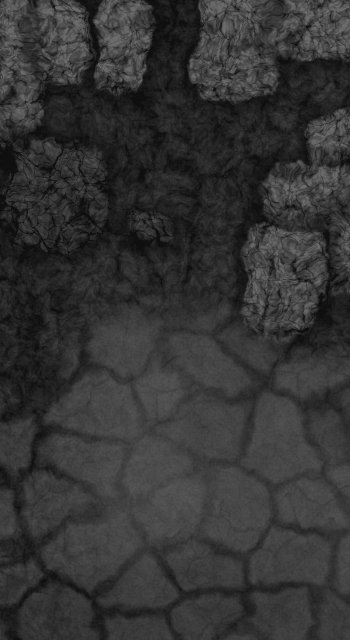
Write a Shadertoy shader that draws this texture.

```glsl
float hash(vec2 c) {
    return fract(sin(dot(c, vec2(127.1, 311.7))) * 43758.5);
}

// Cellular noise: nearest distance, second distance, cell id
vec3 cells(vec2 p) {
    vec2 base = floor(p), f = fract(p);
    vec3 near = vec3(8.0, 8.0, 0.0);
    for (int y = -1; y <= 1; y++)
    for (int x = -1; x <= 1; x++) {
        vec2 o = vec2(x, y), c = base + o;
        float id = hash(c);
        float d = length(o + vec2(id, hash(c + 57.0)) - f);
        if (d < near.x) near = vec3(d, near.x, id);
        else near.y = min(near.y, d);
    }
    return near;
}

// Layered sines, roughly -1 to 1
float waves(vec2 p) {
    float sum = 0.0, amp = 0.5;
    for (int i = 0; i < 5; i++) {
        p = mat2(0.8, 0.6, -0.6, 0.8) * p * 1.8 + 1.7;
        sum += amp * sin(p.x + 1.5 * sin(p.y));
        amp *= 0.58;
    }
    return sum;
}

float grit(vec2 p) {
    float sum = 0.0, amp = 0.45, scale = 24.0;
    for (int i = 0; i < 3; i++) {
        sum += amp * (0.45 - cells(p * scale + float(i) * 7.3).x);
        amp *= 0.85;
        scale *= 2.1;
    }
    return sum;
}

float crack(vec2 p, float width) {
    vec3 c = cells(p);
    return 1.0 - smoothstep(0.02, width, c.y - c.x);
}

// Boulders: centre, radii
const vec4 ROCKS[11] = vec4[11](
    vec4(0.03, 1.61, 0.10, 0.24), vec4(0.18, 1.72, 0.075, 0.13),
    vec4(0.35, 1.69, 0.08, 0.14), vec4(0.68, 1.71, 0.125, 0.17),
    vec4(0.93, 1.76, 0.14, 0.10), vec4(0.96, 1.42, 0.09, 0.09),
    vec4(0.16, 1.27, 0.15, 0.16), vec4(0.90, 1.26, 0.14, 0.10),
    vec4(0.98, 1.09, 0.05, 0.12), vec4(0.43, 1.17, 0.06, 0.055),
    vec4(0.81, 1.03, 0.115, 0.16));

void mainImage(out vec4 fragColor, in vec2 fragCoord) {
    vec2 p = fragCoord / iResolution.x;
    vec2 q = p + 0.024 * vec2(waves(p * 7.0), waves(p.yx * 7.0 + 4.0));
    q += 0.005 * vec2(waves(p * 38.0), waves(p.yx * 38.0 + 2.0));
    float rough = grit(q);
    float tone = waves(p * 4.0 + 2.0);

    // Dark wet channel with downhill streaks
    float gray = 0.15 + 0.025 * tone + 0.2 * rough;
    gray += 0.018 * waves(vec2(q.x * 22.0, q.y * 6.0));
    gray -= 0.04 * crack(q * vec2(9.0, 6.0), 0.2);
    gray -= 0.03 * smoothstep(0.12, 0.0, abs(p.x - 0.47)) * smoothstep(1.4, 1.7, p.y);

    // Weathered boulder surface
    float lit = max(smoothstep(1.35, 1.55, p.y), 0.8 * smoothstep(0.55, 0.75, p.x));
    float veins = crack(q * vec2(26.0, 32.0), 0.16);
    float splits = crack(q * vec2(9.0, 7.0) + 3.0, 0.09);
    float facet = cells(q * 9.0 + 11.0).z - 0.5;
    float surface = mix(0.195, 0.305, lit) + 0.035 * facet + 0.03 * tone;
    surface += mix(0.28, 0.45, lit) * rough - 0.075 * veins - 0.09 * splits;

    for (int i = 0; i < 11; i++) {
        vec4 rock = ROCKS[i];
        vec2 d = (q - rock.xy) / rock.zw;
        float dist = (sqrt(length(d * d)) - 1.0) * min(rock.z, rock.w);
        gray *= mix(0.6, 1.0, smoothstep(0.0, 0.05, dist));
        float rim = 0.06 * smoothstep(-0.03, 0.0, dist);
        float body = surface + 0.025 * d.y - rim;
        gray = mix(body, gray, smoothstep(-0.005, 0.005, dist));
    }

    // Hazy bed of submerged stones
    vec3 stone = cells(q * vec2(5.0, 5.6) + 0.4);
    float gap = 1.0 - smoothstep(0.02, 0.24, stone.y - stone.x);
    float left = smoothstep(0.42, 0.1, p.x);
    vec2 toHaze = (p - vec2(0.48, 0.52)) / vec2(0.3, 0.25);
    float haze = exp(-dot(toHaze, toHaze));
    float depth = 0.085 + 0.04 * left + 0.03 * waves(p * 5.0 + 9.0);
    float bed = 0.272 + 0.018 * tone + 0.03 * (stone.z - 0.5);
    bed += mix(0.07, 0.13, left) * rough + 0.012 * waves(q * 16.0);
    bed -= gap * depth * (1.0 - 0.5 * haze);
    bed -= 0.03 * crack(q * 11.0, 0.14) * smoothstep(-0.3, 0.6, waves(p * 6.0 + 5.0));
    bed += 0.015 * haze - 0.03 * left - 0.035 * smoothstep(0.4, 0.0, p.y);

    // Ragged, soft waterline that sinks towards both sides
    float shore = 0.93 - 0.28 * smoothstep(0.32, 0.0, p.x) - 0.12 * smoothstep(0.5, 1.0, p.x);
    shore += 0.06 * waves(p * 6.0 + 3.0);
    gray = mix(gray, bed, smoothstep(0.09, -0.07, p.y - shore));

    // Fine sand speckle
    gray += 0.035 * (0.45 - cells(p * 130.0).x);
    fragColor = vec4(vec3(clamp(gray, 0.06, 0.42)), 1.0);
}
```
